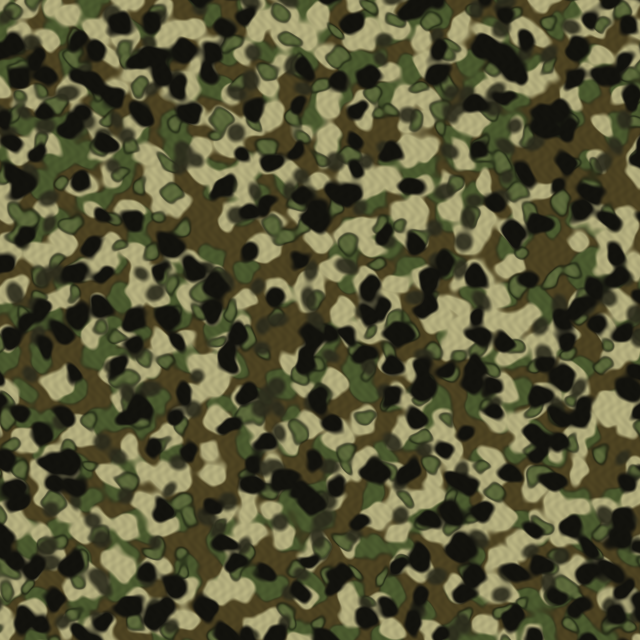
A WebGL 2 fragment shader for this pattern:

```glsl
#version 300 es
precision highp float;

uniform vec2 u_resolution;
out vec4 fragColor;

// Palette
const vec3 BROWN = vec3(0.30, 0.26, 0.13);
const vec3 GREEN = vec3(0.29, 0.35, 0.18);
const vec3 SAGE  = vec3(0.36, 0.41, 0.23);
const vec3 TAN   = vec3(0.70, 0.68, 0.49);
const vec3 SHADE = vec3(0.17, 0.17, 0.11);
const vec3 BLACK = vec3(0.07, 0.07, 0.05);

// Layers: cell size, share of filled cells, least and greatest radius in cells
const vec4 GREEN_LAYER = vec4(0.052, 0.75, 0.30, 0.50);
const vec4 TAN_LAYER   = vec4(0.046, 0.80, 0.34, 0.50);
const vec4 SAGE_LAYER  = vec4(0.040, 0.40, 0.22, 0.38);
const vec4 SHADE_LAYER = vec4(0.042, 0.34, 0.24, 0.36);
const vec4 BLACK_LAYER = vec4(0.045, 0.50, 0.29, 0.44);

const float SOFTNESS   = 0.0032;  // half width of a blurred edge
const float RIM_WIDTH  = 0.0024;
const float RIM_DARK   = 0.38;
const float MELD       = 9.0;     // higher keeps neighbouring blobs apart
const float STRETCH    = 1.28;    // greatest elongation of a blob
const float WARP       = 0.0035;
const float GRAIN      = 0.05;

vec3 hash3(vec2 cell, float seed) {
    vec3 h = fract(vec3(cell.xyx + seed * 17.31) * vec3(0.1031, 0.1030, 0.0973));
    h += dot(h, h.yxz + 33.33);
    return fract((h.xxy + h.yzz) * h.zyx);
}

// Layered sines that bend the outlines
vec2 warp(vec2 p) {
    vec2 broad = sin(p.yx * vec2(93.0, 81.0) + 2.0 * sin(p * 47.0));
    vec2 fine = sin(p.yx * vec2(211.0, 187.0) + p * 95.0);
    return p + WARP * (broad + 0.4 * fine);
}

// Signed distance to scattered ellipses that melt together
float blobs(vec2 p, vec4 layer, float seed) {
    vec2 q = p / layer.x;
    vec2 home = floor(q);
    float field = 1e-8;
    for (int y = -1; y <= 1; y++) {
        for (int x = -1; x <= 1; x++) {
            vec2 cell = home + vec2(x, y);
            vec3 place = hash3(cell, seed);
            if (place.z > layer.y) continue;
            vec3 form = hash3(cell, seed + 5.0);
            vec2 offset = q - cell - 0.5 - 0.85 * (place.xy - 0.5);
            float angle = 3.14159 * form.x;
            float c = cos(angle), s = sin(angle);
            float stretch = mix(1.0, STRETCH, form.y);
            vec2 local = mat2(c, -s, s, c) * offset * vec2(1.0 / stretch, stretch);
            float radius = mix(layer.z, layer.w, form.z);
            field += exp(-MELD * (length(local) - radius));
        }
    }
    return -log(field) / MELD * layer.x;
}

float cover(float d, float softness) {
    return 1.0 - smoothstep(-softness, softness, d);
}

float rim(float d) {
    return exp(-d * d / (RIM_WIDTH * RIM_WIDTH));
}

void main() {
    vec2 p = gl_FragCoord.xy / u_resolution.y;
    vec2 w = warp(p);

    // Ground of brown and green
    float greenEdge = blobs(w, GREEN_LAYER, 1.0);
    vec3 color = mix(BROWN, GREEN, cover(greenEdge, SOFTNESS));
    color *= 1.0 - 0.5 * RIM_DARK * rim(greenEdge);

    // Pale patches
    float tanEdge = blobs(w, TAN_LAYER, 2.0);
    color = mix(color, TAN, cover(tanEdge, SOFTNESS));

    // Small sage spots with dark rims
    float sageEdge = blobs(w, SAGE_LAYER, 3.0);
    vec3 sage = mix(GREEN, SAGE, smoothstep(0.0, 0.007, -sageEdge));
    color = mix(color, sage, cover(sageEdge, SOFTNESS));
    color *= 1.0 - RIM_DARK * rim(sageEdge);

    // Hazy dark spots under the sharper black clusters
    float shadeEdge = blobs(p, SHADE_LAYER, 4.0);
    color = mix(color, SHADE, 0.9 * cover(shadeEdge, 1.5 * SOFTNESS));
    float blackEdge = blobs(w, BLACK_LAYER, 6.0);
    color = mix(color, BLACK, cover(blackEdge, 1.2 * SOFTNESS));

    // Faint woven mottling
    float mottle = sin(p.x * 390.0 + 2.0 * sin(p.y * 130.0)) * sin(p.y * 210.0 + p.x * 70.0);
    fragColor = vec4(color * (1.0 + GRAIN * mottle), 1.0);
}
```
